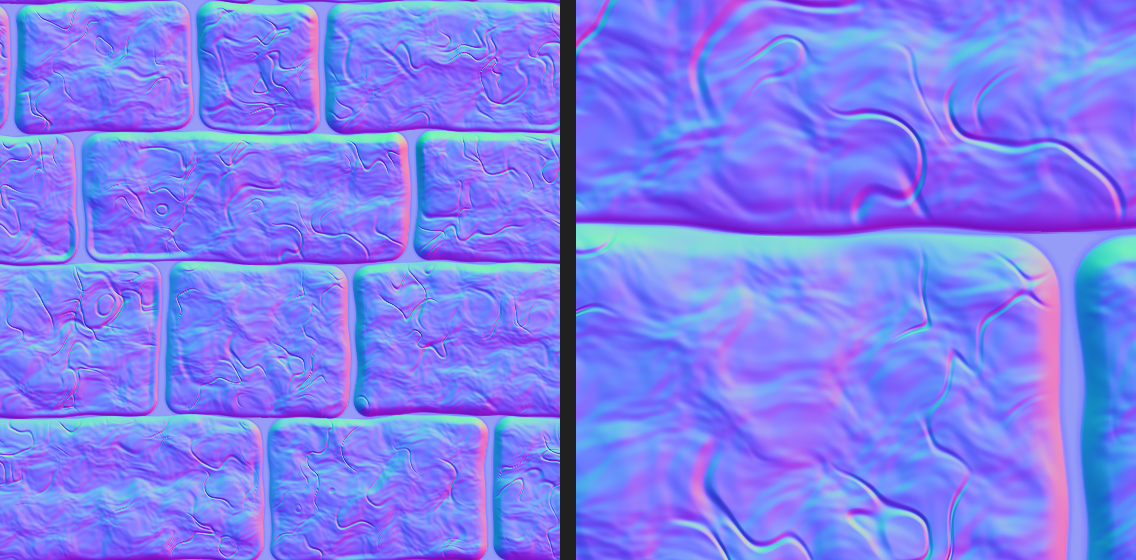
Left, the full canvas; right, a detail of the centre.
A Shadertoy shader for this texture map:

```glsl
// Tileable tangent-space normal map of a rough stone block wall, four courses high.
// Each block is a rounded box with a soft bevel, roughened by gradient noise and
// cracks; the normal comes from central differences of that height field.

#define BEVEL_WIDTH 0.0125   // falloff of the rounded block edges
#define BEVEL_DEPTH 0.0185   // height of a block above the mortar
#define CORNER 0.030         // corner radius of a block
#define GAP vec2(0.0065, 0.0015) // half width of upright and level joints
#define WOBBLE 0.003         // waviness of the courses
#define ROUGHNESS 0.125      // slope of the stone grain
#define CRACK_DEPTH 0.0032
#define SAMPLE_STEP 0.0014   // distance between height samples
#define MORTAR_COLOR vec3(0.61, 0.65, 0.96)

const float TAU = 6.28318;

float hash(vec2 p) {
    vec3 q = fract(vec3(p.xyx) * 0.1031);
    q += dot(q, q.yzx + 33.33);
    return fract((q.x + q.y) * q.z);
}

float cornerSlope(vec2 cell, vec2 offset) {
    float angle = TAU * hash(cell);
    return dot(vec2(cos(angle), sin(angle)), offset);
}

float gradientNoise(vec2 p) {
    vec2 i = floor(p), f = p - i;
    vec2 u = f * f * f * (f * (f * 6.0 - 15.0) + 10.0);
    vec2 e = vec2(1.0, 0.0);
    return mix(mix(cornerSlope(i, f), cornerSlope(i + e, f - e), u.x),
               mix(cornerSlope(i + e.yx, f - e.yx), cornerSlope(i + 1.0, f - 1.0), u.x), u.y);
}

// Finds the block under p: offset from its centre, its half size and its seed.
void findBlock(vec2 p, out vec2 local, out vec2 halfSize, out float seed) {
    p.y = fract(p.y + 0.004);
    vec2 span;      // bottom and top of the course
    vec3 joints;    // left edges of its blocks; two-block courses end with x + 1
    float row;
    if (p.y < 0.260)      { row = 0.0; span = vec2(0.0, 0.260);   joints = vec3(0.474, 0.875, 1.474); }
    else if (p.y < 0.534) { row = 1.0; span = vec2(0.260, 0.534); joints = vec3(0.292, 0.627, 1.292); }
    else if (p.y < 0.767) { row = 2.0; span = vec2(0.534, 0.767); joints = vec3(0.143, 0.735, 1.143); }
    else                  { row = 3.0; span = vec2(0.767, 1.0);   joints = vec3(0.021, 0.348, 0.576); }

    float x = joints.x + fract(p.x - joints.x);
    vec2 sides = x < joints.y ? joints.xy : x < joints.z ? joints.yz : vec2(joints.z, joints.x + 1.0);
    local = vec2(x, p.y) - 0.5 * vec2(sides.x + sides.y, span.x + span.y);
    halfSize = 0.5 * vec2(sides.y - sides.x, span.y - span.x);
    seed = 17.0 + 31.0 * row + floor(sides.x * 20.0);
}

float roundedBox(vec2 p, vec2 size, float radius) {
    vec2 q = abs(p) - size + radius;
    return length(max(q, 0.0)) + min(max(q.x, q.y), 0.0) - radius;
}

// Grain from fine to coarse, with thin broken cracks cut into it.
float stoneRelief(vec2 p, float seed) {
    vec2 shift = seed * vec2(3.7, 5.3);
    vec2 warp = 0.022 * vec2(gradientNoise(p * 19.0 + shift), gradientNoise(p * 19.0 - shift + 400.0));
    float relief = 0.0, frequency = 8.0;
    for (int i = 0; i < 5; i++) {
        relief += ROUGHNESS / frequency * gradientNoise((p + warp) * vec2(0.85, 1.15) * frequency + shift);
        frequency *= 1.93;
    }
    for (int i = 0; i < 3; i++) {
        float k = float(i);
        vec2 q = mat2(0.8, 0.6, -0.6, 0.8) * (p + warp * (1.0 + k)) * (7.0 + 4.0 * k);
        float line = abs(gradientNoise(q + shift + 70.0 * k));
        float patches = smoothstep(0.02, 0.3, gradientNoise(p * 8.0 + shift + 150.0 + 40.0 * k));
        relief -= CRACK_DEPTH * patches * (1.0 - smoothstep(0.0, 0.05, line));
    }
    return relief;
}

// Returns the height and, in y, the signed distance to the block edge.
vec2 wallHeight(vec2 p) {
    p += WOBBLE * vec2(sin(TAU * (3.0 * p.y + p.x)), sin(TAU * 2.0 * p.x + 1.0) + 0.5 * sin(TAU * 5.0 * p.x));
    vec2 local, halfSize;
    float seed;
    findBlock(p, local, halfSize, seed);

    float d = roundedBox(local, halfSize - GAP, CORNER);
    d += 0.005 * gradientNoise(local * 17.0 + seed * 2.3);

    // Bevels are wider on the top and left than on the bottom and right.
    vec2 side = local / halfSize;
    float width = BEVEL_WIDTH * (1.0 + 0.3 * side.y - 0.2 * side.x);
    float height = -BEVEL_DEPTH * exp(min(d, 0.0) / width);

    vec2 tilt = 0.12 * (vec2(hash(vec2(seed, 2.0)), hash(vec2(seed, 7.0))) - 0.5) + vec2(0.0, 0.05);
    float inside = smoothstep(0.0, 0.016, -d);
    height += inside * (stoneRelief(local, seed) + dot(local, tilt));
    return vec2(height, d);
}

void mainImage(out vec4 fragColor, in vec2 fragCoord) {
    vec2 uv = fragCoord / iResolution.xy;
    vec2 e = vec2(SAMPLE_STEP, 0.0);
    vec2 left = wallHeight(uv - e), right = wallHeight(uv + e);
    vec2 below = wallHeight(uv - e.yx), above = wallHeight(uv + e.yx);

    vec2 slope = vec2(right.x - left.x, above.x - below.x) / (2.0 * SAMPLE_STEP);
    vec3 color = 0.5 + 0.5 * normalize(vec3(-slope, 1.0));

    // Pale, nearly flat mortar shows between the blocks.
    float d = 0.25 * (left.y + right.y + below.y + above.y);
    color = mix(color, MORTAR_COLOR, 0.75 * smoothstep(-0.001, 0.006, d));
    fragColor = vec4(color, 1.0);
}
```
